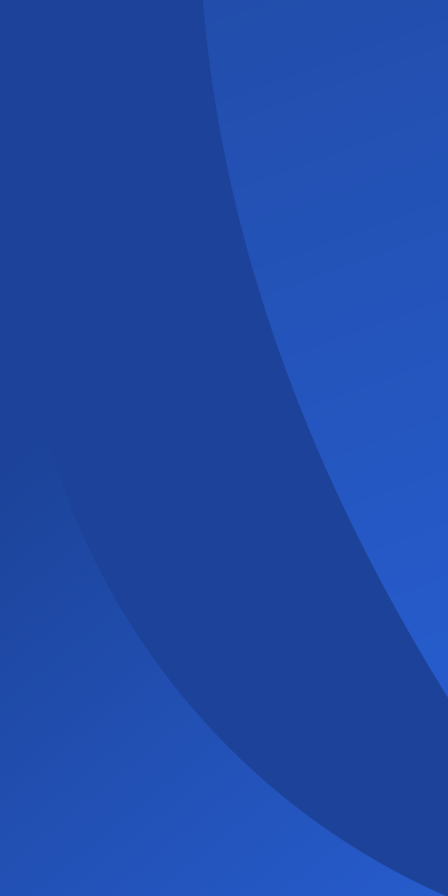
A WebGL 2 fragment shader for this background:

```glsl
#version 300 es
precision highp float;
// Deep blue background with two large curved panels, each lit by a diagonal gradient.

uniform vec2 u_resolution;
out vec4 outColor;

// Position along the line from a to b, clamped to 0..1
float gradient(vec2 p, vec2 a, vec2 b) {
    vec2 axis = b - a;
    return clamp(dot(p - a, axis) / dot(axis, axis), 0.0, 1.0);
}

// Smooth coverage of the region where the signed distance is positive
float coverage(float dist, float pixel) {
    return smoothstep(-0.75 * pixel, 0.75 * pixel, dist);
}

// Approximate distance to the right of a parabola that opens downward to the right
float rightPanel(vec2 p) {
    float depth = 2.0 - p.y;
    float edge = 0.453 + depth * (0.081 + 0.1735 * depth);
    float slope = 0.081 + 0.347 * depth;
    return (p.x - edge) / sqrt(1.0 + slope * slope);
}

// Distance outside a wide circle, leaving the lower left corner
float lowerPanel(vec2 p) {
    return length(p - vec2(1.636, 1.455)) - 1.590;
}

void main() {
    // Canvas spans 0..1 across and 0..2 upward
    vec2 p = gl_FragCoord.xy / u_resolution * vec2(1.0, 2.0);
    float pixel = max(1.0 / u_resolution.x, 2.0 / u_resolution.y);

    vec3 navy = vec3(0.110, 0.263, 0.600);
    vec3 midBlue = vec3(0.132, 0.302, 0.670);
    vec3 brightBlue = vec3(0.151, 0.358, 0.798);
    vec3 color = navy;

    // Upper right panel brightens toward its lower tip
    float rightLight = gradient(p, vec2(0.453, 2.0), vec2(1.0, 0.5));
    vec3 rightColor = mix(midBlue, brightBlue, rightLight);
    color = mix(color, rightColor, coverage(rightPanel(p), pixel));

    // Lower left panel emerges from the base colour; its circle is kept to the lower half
    float lowerLight = gradient(p, vec2(0.10, 1.04), vec2(0.95, 0.0));
    vec3 lowerColor = mix(navy, brightBlue, lowerLight);
    float lowerMask = coverage(lowerPanel(p), pixel) * step(p.y, 1.2);
    color = mix(color, lowerColor, lowerMask);

    outColor = vec4(color, 1.0);
}
```
